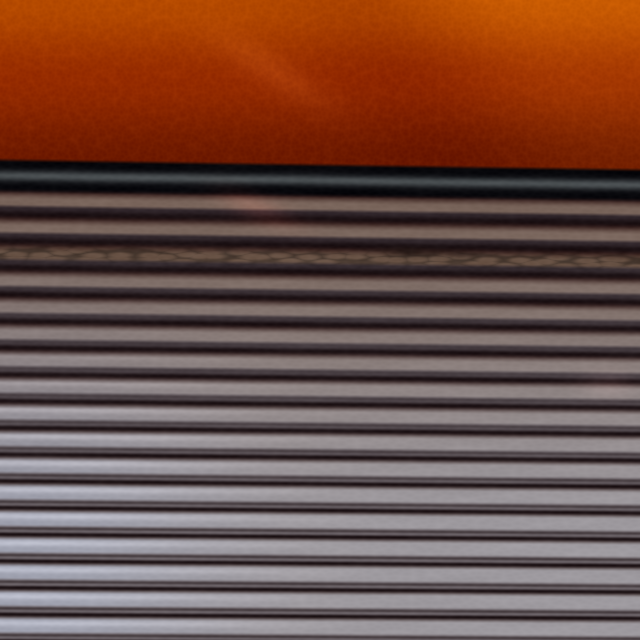
Reproduce this texture procedurally as a three.js fragment shader.

```glsl
// Ribbed metal slats below a glowing orange panel.
// Slats repeat with fract along a slightly tilted axis; each has a shaded profile.
// Cellular noise adds mottling and grime, layered sines add soft brushed streaks.
varying vec2 vUv;

const float EDGE = 0.250;      // panel bottom, measured down the left side
const float PITCH = 0.04167;   // slat spacing
const float FIRST = 0.293;     // first dark groove

vec2 hash2(vec2 p) {
  return fract(sin(vec2(dot(p, vec2(127.1, 311.7)), dot(p, vec2(269.5, 183.3)))) * 43758.5);
}

// Distance to the nearest scattered point
float cellular(vec2 p) {
  vec2 cell = floor(p);
  vec2 local = fract(p);
  float nearest = 1.0;
  for (int j = -1; j <= 1; j++) {
    for (int i = -1; i <= 1; i++) {
      vec2 o = vec2(float(i), float(j));
      nearest = min(nearest, length(o + hash2(cell + o) - local));
    }
  }
  return nearest;
}

float streaks(vec2 p) {
  return (sin(p.x * 7.0 + sin(p.y * 90.0) * 2.0) + sin(p.x * 17.0 - p.y * 140.0)
    + sin(p.x * 31.0 + p.y * 230.0)) / 3.0;
}

float bell(float x, float center, float width) {
  float k = (x - center) / width;
  return exp(-k * k);
}

// Soft elliptical spot, turned by an angle
float spot(vec2 p, vec2 center, vec2 size, float angle) {
  float c = cos(angle), s = sin(angle);
  vec2 q = p - center;
  q = vec2(c * q.x + s * q.y, c * q.y - s * q.x) / size;
  return exp(-dot(q, q));
}

vec3 panelColor(vec2 p) {
  float fall = clamp(p.y / 0.26, 0.0, 1.0);
  vec3 color = mix(vec3(0.71, 0.29, 0.0), vec3(0.59, 0.17, 0.0), smoothstep(0.0, 0.5, fall));
  color = mix(color, vec3(0.43, 0.10, 0.0), smoothstep(0.45, 1.0, fall));
  // Brighter right side beyond a faint diagonal crease
  float crease = p.x - 0.56 - p.y * 0.55;
  float right = smoothstep(-0.02, 0.28, crease);
  color += vec3(0.08, 0.07, 0.01) * right * (1.0 - 0.6 * fall);
  color -= vec3(0.04, 0.03, 0.0) * bell(crease, 0.0, 0.13) * (1.0 - 0.6 * fall);
  // Pale smear
  color += vec3(0.07, 0.06, 0.03) * spot(p, vec2(0.425, 0.11), vec2(0.10, 0.025), 0.57);
  float mottling = cellular(p * 70.0) + cellular(p * 150.0 + 9.0) - 0.9;
  return color + vec3(0.035, 0.025, 0.008) * mottling;
}

vec3 slatColor(vec2 p, float down) {
  float phase = (down - FIRST) / PITCH;
  float index = floor(phase);
  float f = phase - index;
  float depth = smoothstep(0.28, 0.88, down);
  float dirty = bell(index, 2.0, 0.4);

  // Lit face: warm above, cool grey below, bluish at lower left
  vec3 face = mix(vec3(0.47, 0.39, 0.35), vec3(0.62, 0.605, 0.625), smoothstep(0.27, 0.85, down));
  face += vec3(0.0, 0.025, 0.06) * depth * (1.0 - smoothstep(0.0, 0.5, p.x));
  face = mix(face, vec3(0.38, 0.29, 0.23), dirty * 0.75);
  float gloss = smoothstep(0.48, 0.68, down) * (1.0 - smoothstep(0.1, 0.65, p.x));
  face += 0.11 * gloss * bell(f, 0.33, 0.12);

  // Warm shade under the groove, then the turned lower lip
  vec3 shade = mix(vec3(0.20, 0.10, 0.09), vec3(0.36, 0.31, 0.31), depth);
  vec3 color = mix(shade, face, smoothstep(0.03, mix(0.46, 0.24, depth), f));
  vec3 lip = mix(vec3(0.19, 0.15, 0.17), vec3(0.48, 0.45, 0.47), depth);
  color = mix(color, lip, smoothstep(0.60, 0.78, f));
  color = mix(color, vec3(0.20, 0.16, 0.17), 0.7 * depth * bell(f, 0.78, 0.07));

  // Groove
  float groove = bell(min(f, 1.0 - f), 0.0, mix(0.15, 0.085, depth));
  color = mix(color, vec3(0.10, 0.06, 0.07), groove * 0.95);

  // Grime on the dirty slat
  float grime = smoothstep(0.25, 0.75, cellular(p * vec2(28.0, 110.0)));
  color *= 1.0 - 0.35 * dirty * grime * bell(f, 0.45, 0.3);
  float stain = spot(p, vec2(0.64, 0.393), vec2(0.035, 0.007), 0.03)
    + 0.6 * spot(p, vec2(0.72, 0.397), vec2(0.025, 0.006), 0.03);
  color = mix(color, vec3(0.12, 0.08, 0.07), min(stain, 1.0) * 0.75);

  // Dark steel rail directly below the panel
  vec3 rail = mix(vec3(0.025, 0.025, 0.04), vec3(0.29, 0.31, 0.32), bell(f, 0.55, 0.20));
  color = mix(rail, color, smoothstep(0.0, 0.22, phase));

  // Faint warm reflections
  color += vec3(0.10, 0.04, 0.03) * spot(p, vec2(0.40, 0.325), vec2(0.06, 0.02), 0.4);
  color += vec3(0.07, 0.05, 0.05) * spot(p, vec2(0.95, 0.60), vec2(0.04, 0.02), 0.0);
  float grain = cellular(p * vec2(70.0, 150.0)) - 0.45;
  return color + 0.012 * streaks(p) + 0.025 * grain;
}

void main() {
  vec2 p = vec2(vUv.x, 1.0 - vUv.y);
  // Tilt eases off towards the bottom
  float tilt = mix(0.0156, 0.006, clamp((p.y - EDGE) / 0.75, 0.0, 1.0));
  float down = p.y - p.x * tilt;
  vec3 color = mix(panelColor(p), slatColor(p, down), smoothstep(EDGE - 0.004, EDGE + 0.004, down));
  gl_FragColor = vec4(clamp(color, 0.0, 1.0), 1.0);
}
```
